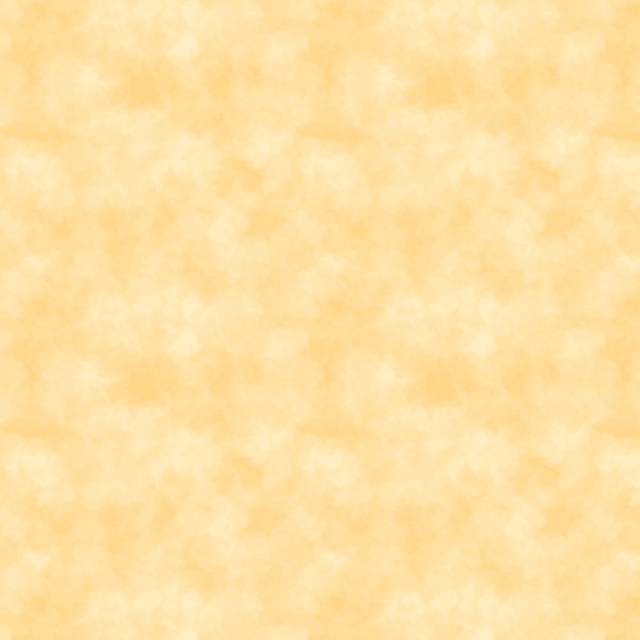
Reproduce this texture procedurally as a Shadertoy shader.

```glsl
// Soft cream and amber mottled clouds with frayed edges, repeating as a seamless tile.

const float TILE_SIZE = 0.4635;              // tile width as a share of the canvas
const vec2 BASE_CELLS = vec2(4.0, 4.0);      // cells of the coarsest octave per tile
const int OCTAVES = 6;
const float GAIN = 0.67;                     // amplitude ratio between octaves
const vec2 WARP_CELLS = vec2(19.0, 20.0);    // cells of the edge-fraying noise
const float WARP_AMOUNT = 0.032;             // fraying, in tiles
const float FINE_WARP_SCALE = 3.0;           // size ratio of the finer fraying
const float FINE_WARP_AMOUNT = 0.018;
const float NOISE_DEVIATION = 0.237;         // typical spread of gradient noise
const float MAX_DEVIATION = 2.2;
const vec3 MEAN_COLOR = vec3(1.0, 0.884, 0.647);
const vec3 COLOR_SPREAD = vec3(0.0, 0.0222, 0.0535);

// Integer hash of a lattice point, giving a unit gradient.
vec2 latticeGradient(vec2 cell, uint seed) {
    uvec2 q = uvec2(cell);
    uint h = q.x * 1597u + q.y * 51749u + seed * 7919u;
    h = (h ^ (h >> 16)) * 73244475u;
    h = (h ^ (h >> 15)) * 73244475u;
    h ^= h >> 16;
    float angle = 6.28319 * float(h & 65535u) / 65536.0;
    return vec2(cos(angle), sin(angle));
}

float cornerValue(vec2 cell, vec2 corner, vec2 local, vec2 period, uint seed) {
    return dot(latticeGradient(mod(cell + corner, period), seed), local - corner);
}

// Gradient noise that wraps after the given number of cells.
float gradientNoise(vec2 p, vec2 period, uint seed) {
    vec2 cell = floor(p);
    vec2 f = p - cell;
    vec2 s = f * f * f * (f * (f * 6.0 - 15.0) + 10.0);
    float bottom = mix(cornerValue(cell, vec2(0, 0), f, period, seed),
                       cornerValue(cell, vec2(1, 0), f, period, seed), s.x);
    float top = mix(cornerValue(cell, vec2(0, 1), f, period, seed),
                    cornerValue(cell, vec2(1, 1), f, period, seed), s.x);
    return mix(bottom, top, s.y);
}

// Two independent noises as a displacement.
vec2 warpNoise(vec2 p, vec2 cells, uint seed) {
    return vec2(gradientNoise(p * cells, cells, seed),
                gradientNoise(p * cells, cells, seed + 1u));
}

// Fractal sum, scaled to a standard deviation near one.
float cloudNoise(vec2 p) {
    float sum = 0.0, power = 0.0, amplitude = 1.0;
    vec2 cells = BASE_CELLS;
    for (int i = 0; i < OCTAVES; i++) {
        vec2 offset = vec2(0.37, 0.71) * float(i);
        sum += amplitude * gradientNoise(p * cells + offset, cells, uint(i + 41));
        power += amplitude * amplitude;
        amplitude *= GAIN;
        cells *= 2.0;
    }
    return sum / (NOISE_DEVIATION * sqrt(power));
}

void mainImage(out vec4 fragColor, in vec2 fragCoord) {
    vec2 p = fragCoord / iResolution.y / TILE_SIZE;

    // Fray the cloud edges at two scales.
    vec2 warp = WARP_AMOUNT * warpNoise(p, WARP_CELLS, 21u)
              + FINE_WARP_AMOUNT * warpNoise(p, WARP_CELLS * FINE_WARP_SCALE, 31u);
    float tone = cloudNoise(p + warp);

    // Shift the mean colour towards cream or amber.
    tone = clamp(tone, -MAX_DEVIATION, MAX_DEVIATION);
    fragColor = vec4(MEAN_COLOR + COLOR_SPREAD * tone, 1.0);
}
```
